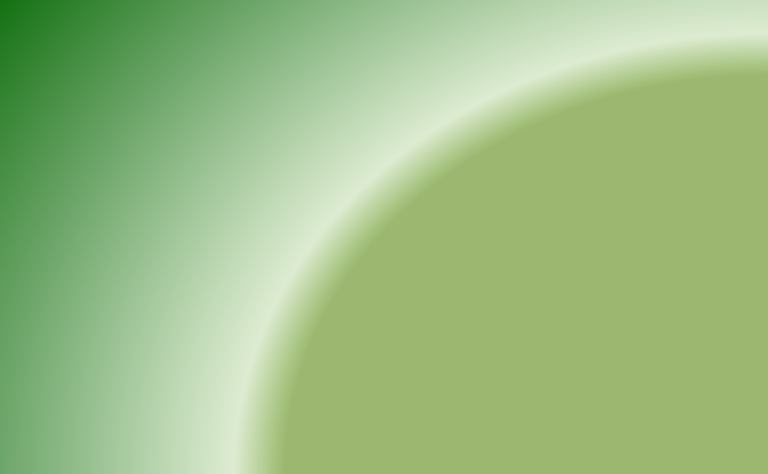
Reproduce this background procedurally as a WebGL 1 fragment shader.

```glsl
precision highp float;
// A smooth olive dome rising from the lower right corner, rimmed by a pale
// halo that fades to deep green at the upper left. One elliptical distance
// from the corner drives a chain of linear colour ramps.

uniform vec2 u_resolution;

// Dome placement, in fractions of the canvas
const vec2 CENTER = vec2(1.0, 0.0);
const vec2 DOME_RADII = vec2(0.629, 0.841);

// Ramp positions, in multiples of the dome radius
const float DOME_EDGE = 1.0;
const float LIP_AT = 1.02;
const float HALO_AT = 1.106;
const float MID_AT = 1.57;
const float CORNER_AT = 1.985;

const vec3 OLIVE = vec3(0.612, 0.716, 0.438);
const vec3 LIP_GREEN = vec3(0.647, 0.762, 0.492);
const vec3 PALE_HALO = vec3(0.868, 0.925, 0.820);
const vec3 MID_GREEN = vec3(0.445, 0.660, 0.430);
const vec3 DEEP_GREEN = vec3(0.075, 0.440, 0.070);

// Linear progress from start to end, held at 0 and 1 outside
float ramp(float start, float end, float x) {
  return clamp((x - start) / (end - start), 0.0, 1.0);
}

void main() {
  vec2 uv = gl_FragCoord.xy / u_resolution;
  float reach = length((uv - CENTER) / DOME_RADII);

  // Dome and its soft rim
  vec3 color = mix(OLIVE, LIP_GREEN, ramp(DOME_EDGE, LIP_AT, reach));
  color = mix(color, PALE_HALO, ramp(LIP_AT, HALO_AT, reach));

  // Fade from the halo to the dark corner
  color = mix(color, MID_GREEN, ramp(HALO_AT, MID_AT, reach));
  color = mix(color, DEEP_GREEN, ramp(MID_AT, CORNER_AT, reach));

  gl_FragColor = vec4(color, 1.0);
}
```
